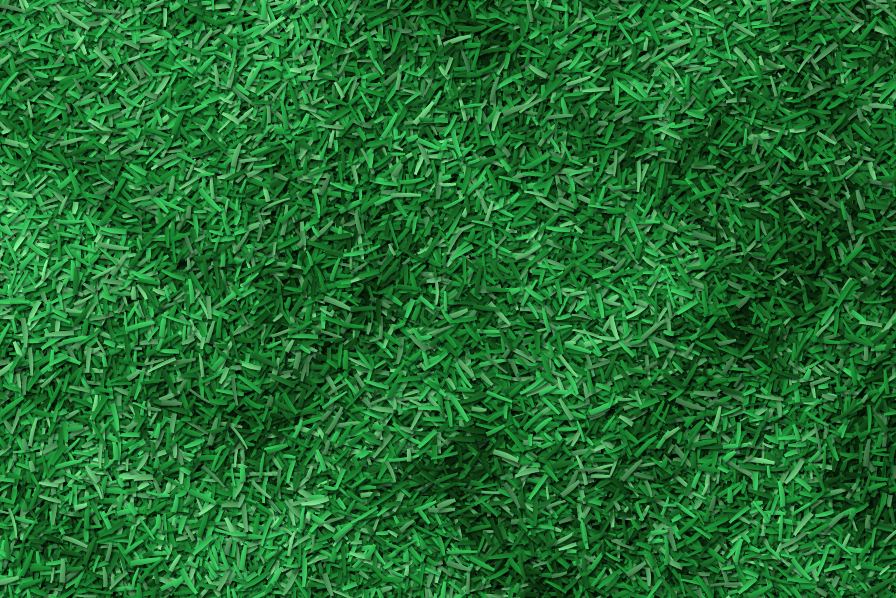
Write a Shadertoy shader that draws this texture.

```glsl
#define LAYERS 16
#define CELL 0.031
#define HALF_LENGTH vec2(0.008, 0.026)
#define HALF_WIDTH vec2(0.0022, 0.0046)
#define ANGLE_SPREAD 2.7
#define SHADOW_OFFSET vec2(0.002, -0.003)
#define SHADOW_STRENGTH 0.40
#define PALE_SHARE 0.21
#define PATCH_STRENGTH 0.17
#define SIDE_FALLOFF 0.16

const vec3 SOIL   = vec3(0.02, 0.10, 0.03);
const vec3 DEEP   = vec3(0.03, 0.15, 0.04);
const vec3 SHADE  = vec3(0.06, 0.27, 0.08);
const vec3 GRASS  = vec3(0.10, 0.41, 0.15);
const vec3 FRESH  = vec3(0.10, 0.53, 0.19);
const vec3 BRIGHT = vec3(0.21, 0.72, 0.34);
const vec3 PALE   = vec3(0.35, 0.66, 0.40);

vec3 hash3(vec3 p) {
    p = fract(p * vec3(0.1031, 0.1030, 0.0973));
    p += dot(p, p.yxz + 33.33);
    return fract((p.xxy + p.yxx) * p.zyx);
}

// Warped sines in turned octaves: clumps and hollows of many sizes
float clumps(vec2 p) {
    float sum = 0.0, weight = 0.75;
    vec2 q = p * 7.0 + vec2(1.7, 4.1);
    for (int octave = 0; octave < 4; octave++) {
        q += 0.8 * sin(q.yx * 1.3 + vec2(0.6, 2.4));
        sum += weight * sin(q.x) * sin(q.y);
        q = mat2(1.36, 1.10, -1.10, 1.36) * q + 2.3;
        weight *= 0.88;
    }
    return sum;
}

// Light over the turf, dimmer toward the right
float patches(vec2 p) {
    return PATCH_STRENGTH * clumps(p) - SIDE_FALLOFF * (p.x - 0.75);
}

// Lean of the turf, drifting slowly over the canvas
float lean(vec2 p) {
    return 0.35 + 0.6 * sin(p.x * 4.0 + 1.5 * sin(p.y * 6.0));
}

vec3 bladeColor(float tone) {
    vec3 c = mix(DEEP, SHADE, smoothstep(0.05, 0.24, tone));
    c = mix(c, GRASS, smoothstep(0.24, 0.46, tone));
    c = mix(c, FRESH, smoothstep(0.46, 0.70, tone));
    return mix(c, BRIGHT, smoothstep(0.74, 0.96, tone));
}

// Signed distance to a flat strip that narrows toward its tip
float bladeDistance(vec2 q, vec2 halfSize, float bend) {
    q.y += bend * (q.x * q.x / halfSize.x - 0.3 * halfSize.x);
    float taper = mix(1.0, 0.65, smoothstep(0.0, 1.0, q.x / halfSize.x));
    vec2 d = abs(q) - vec2(halfSize.x, halfSize.y * taper);
    return length(max(d, 0.0)) + min(max(d.x, d.y), 0.0);
}

void mainImage(out vec4 fragColor, in vec2 fragCoord) {
    vec2 p = fragCoord / iResolution.y;
    float pixel = 1.0 / iResolution.y;
    vec3 color = SOIL;

    // Blades stack from the dark base up to the lit surface
    for (int layer = 0; layer < LAYERS; layer++) {
        float level = float(layer);
        float height = (level + 1.0) / float(LAYERS);
        vec2 shift = hash3(vec3(level, 7.0, 3.0)).xy + 20.0;
        vec2 home = floor(p / CELL + shift);

        for (int j = -1; j <= 1; j++)
        for (int i = -1; i <= 1; i++) {
            vec2 cell = home + vec2(i, j);
            vec3 place = hash3(vec3(cell, level * 5.0 + 1.0));
            vec3 form = hash3(vec3(cell, level * 5.0 + 2.7));
            vec3 tint = hash3(vec3(cell, level * 5.0 + 4.1));

            vec2 center = (cell + place.xy - shift) * CELL;
            float angle = lean(center) + (place.z - 0.5) * ANGLE_SPREAD;
            if (tint.y > 0.5) angle += 3.14159;
            vec2 axis = vec2(cos(angle), sin(angle));
            mat2 toBlade = mat2(axis.x, -axis.y, axis.y, axis.x);

            vec2 halfSize = vec2(mix(HALF_LENGTH.x, HALF_LENGTH.y, form.x),
                                 mix(HALF_WIDTH.x, HALF_WIDTH.y, form.y));
            float bend = (form.z - 0.5) * 0.18;
            vec2 q = toBlade * (p - center);

            // Soft shadow on the blades below
            float under = bladeDistance(toBlade * (p - center - SHADOW_OFFSET), halfSize, bend);
            color *= 1.0 - SHADOW_STRENGTH * smoothstep(0.003, -0.002, under);

            // Tone rises with height, then light falls across and along the blade
            float light = patches(center);
            float tone = 0.40 * height * height + 0.62 * tint.x + 0.03 + light;
            vec3 blade = bladeColor(tone);
            float pale = step(1.0 - PALE_SHARE - 0.4 * light, tint.z) * smoothstep(0.4, 0.75, height);
            blade = mix(blade, PALE * (0.75 + 0.4 * tint.x + 0.6 * light), pale);
            blade *= 1.03 + 0.12 * q.y / halfSize.y + 0.10 * q.x / halfSize.x;

            float edge = bladeDistance(q, halfSize, bend);
            color = mix(color, blade, smoothstep(0.6 * pixel, -0.6 * pixel, edge));
        }
    }
    fragColor = vec4(clamp(color, 0.0, 1.0), 1.0);
}
```
